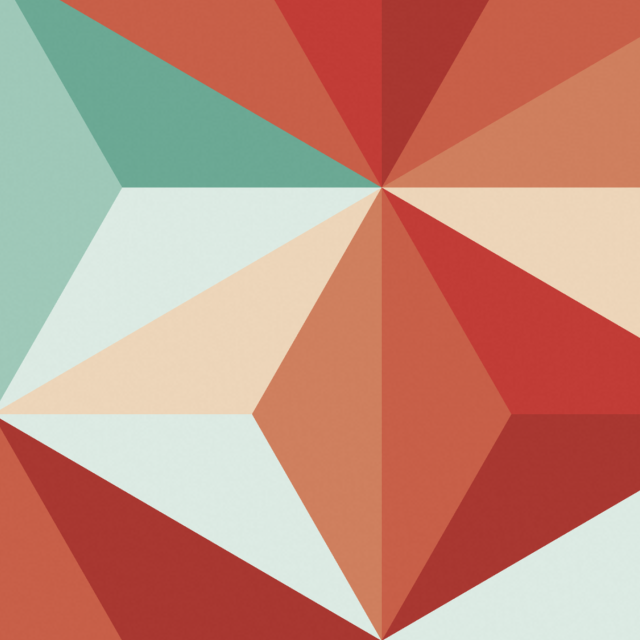
A WebGL 1 fragment shader for this background:

```glsl
precision highp float;
// Faceted paper-star background: flat triangles fanned around one hub.
// The plane is split into twelve sectors and six lattice triangles; each triangle
// is cut from its centroid into three facets. Edges are smoothed by supersampling.

uniform vec2 u_resolution;

// Layout, in canvas units
const vec2 HUB = vec2(0.5964, 0.7070);       // point where all sectors meet
const float COLUMN_WIDTH = 0.6081;           // horizontal step between lattice points
const float SIDE_HEIGHT = 0.7083;            // vertical step between lattice points
const float EDGE_SOFTNESS = 0.0022;          // width of the smoothed edges
const float GRAIN_CELLS = 300.0;
const float GRAIN_AMOUNT = 0.010;
const int SAMPLES = 4;                       // samples per axis

// Equilateral triangle measures, for unit sides
const float PI = 3.14159265;
const float TRIANGLE_HEIGHT = 0.866025;
const float CENTROID_RADIUS = 0.577350;
const float FACET_SLOPE = 0.577350;

// Palette
const vec3 RED = vec3(0.757, 0.235, 0.212);
const vec3 DARK_RED = vec3(0.660, 0.216, 0.190);
const vec3 CORAL = vec3(0.782, 0.373, 0.282);
const vec3 TAN = vec3(0.810, 0.498, 0.368);
const vec3 BEIGE = vec3(0.928, 0.835, 0.725);
const vec3 MINT = vec3(0.862, 0.918, 0.890);
const vec3 SAGE = vec3(0.622, 0.784, 0.722);
const vec3 GREEN = vec3(0.420, 0.660, 0.580);

float hash(vec2 p) {
  return fract(sin(dot(p, vec2(127.1, 311.7))) * 43758.5453);
}

float valueNoise(vec2 p) {
  vec2 cell = floor(p);
  vec2 f = fract(p);
  f = f * f * (3.0 - 2.0 * f);
  float low = mix(hash(cell), hash(cell + vec2(1.0, 0.0)), f.x);
  float high = mix(hash(cell + vec2(0.0, 1.0)), hash(cell + 1.0), f.x);
  return mix(low, high, f.y);
}

// Facets touching the hub, counted counterclockwise from the right
vec3 sectorColor(float sector) {
  if (sector < 0.5) return TAN;
  if (sector < 1.5) return CORAL;
  if (sector < 2.5) return DARK_RED;
  if (sector < 3.5) return RED;
  if (sector < 4.5) return CORAL;
  if (sector < 5.5) return GREEN;
  if (sector < 6.5) return MINT;
  if (sector < 7.5) return BEIGE;
  if (sector < 8.5) return TAN;
  if (sector < 9.5) return CORAL;
  if (sector < 10.5) return RED;
  return BEIGE;
}

// Facets on the far side of each triangle's centroid
vec3 outerColor(float wedge) {
  if (wedge < 2.5) return CORAL;
  if (wedge < 3.5) return SAGE;
  if (wedge < 4.5) return MINT;
  return DARK_RED;
}

// Facets of the mirrored triangles beyond the hexagon
vec3 beyondColor(float wedge, bool nearFacet) {
  if (wedge > 4.5) return MINT;
  return nearFacet ? DARK_RED : CORAL;
}

vec3 facetColor(vec2 p) {
  vec2 q = (p - HUB) / vec2(COLUMN_WIDTH / TRIANGLE_HEIGHT, SIDE_HEIGHT);
  float angle = mod(atan(q.y, q.x), 2.0 * PI);
  float sector = floor(angle / (PI / 6.0));
  float wedge = mod(floor((sector + 1.0) / 2.0), 6.0);

  // Distances along and across the axis of the enclosing triangle
  vec2 axis = vec2(cos(wedge * PI / 3.0), sin(wedge * PI / 3.0));
  float along = dot(q, axis);
  float slant = FACET_SLOPE * abs(dot(q, vec2(-axis.y, axis.x)));

  if (along > TRIANGLE_HEIGHT)
    return beyondColor(wedge, along + slant < 2.0 * CENTROID_RADIUS);
  if (along > CENTROID_RADIUS + slant) return outerColor(wedge);
  return sectorColor(sector);
}

void main() {
  vec2 uv = gl_FragCoord.xy / u_resolution;
  vec2 spread = max(vec2(EDGE_SOFTNESS), 1.0 / u_resolution);

  // Average a small grid of samples
  vec3 color = vec3(0.0);
  for (int i = 0; i < SAMPLES; i++) {
    for (int j = 0; j < SAMPLES; j++) {
      vec2 offset = (vec2(float(i), float(j)) + 0.5) / float(SAMPLES) - 0.5;
      color += facetColor(uv + offset * spread);
    }
  }
  color /= float(SAMPLES * SAMPLES);

  // Faint paper grain
  color += GRAIN_AMOUNT * (valueNoise(uv * GRAIN_CELLS) - 0.5);
  gl_FragColor = vec4(color, 1.0);
}
```
